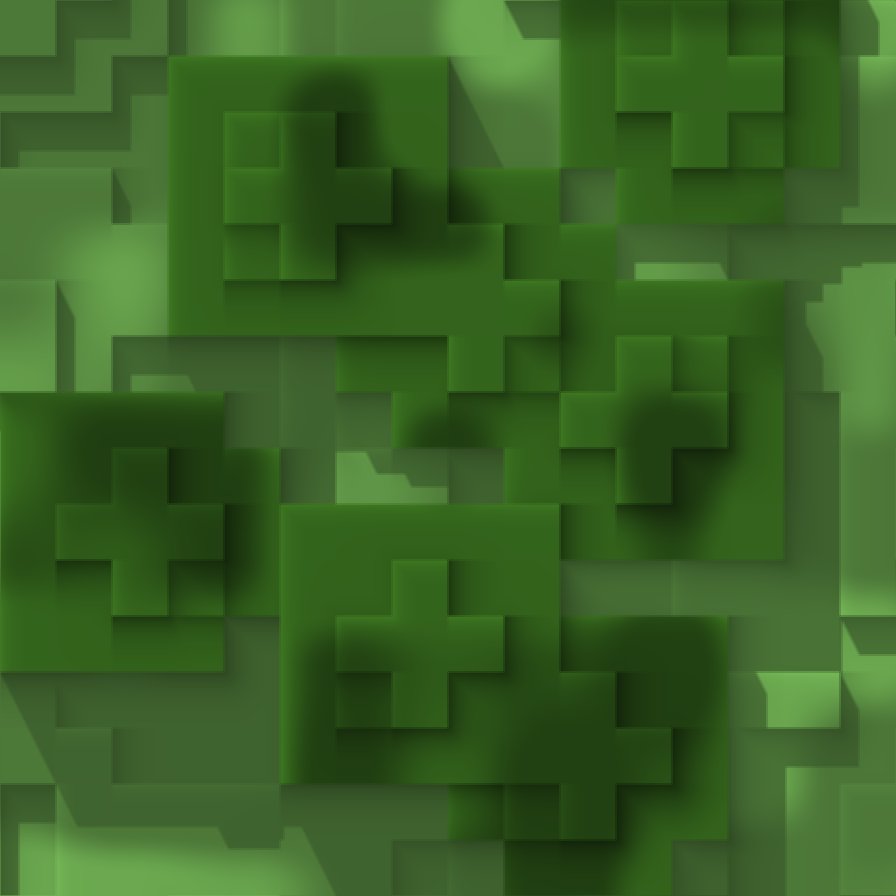
This background is drawn by a three.js fragment shader. Its source:

```glsl
// Blocky forest seen from above: stepped leaf crowns over terraced grass.
// A grid height field is lit from the upper left, with traced ground shadows,
// soft contact shading and bright rims, averaged over four samples.
varying vec2 vUv;

float hash(vec2 p) {
  return fract(sin(dot(p, vec2(127.1, 311.7))) * 43758.5453);
}

float noise(vec2 p) {
  vec2 i = floor(p), f = fract(p);
  f = f * f * (3.0 - 2.0 * f);
  return mix(mix(hash(i), hash(i + vec2(1.0, 0.0)), f.x),
             mix(hash(i + vec2(0.0, 1.0)), hash(i + 1.0), f.x), f.y);
}

// Top of the column in a cell: grass lies at 0 to 3, leaves at 4 and above
float columnHeight(vec2 cell) {
  float height = floor(4.0 * noise(cell * 0.3 + 3.0));
  for (int i = 0; i < 7; i++) {
    float k = float(i);
    // Crowns spread over a skewed lattice
    vec2 centre = vec2(floor(2.5 + 10.0 * pow(k / 6.0, 0.65)),
                       2.0 + 2.0 * mod(3.0 * k + 2.0, 7.0));
    vec2 d = abs(cell - centre);
    float reach = max(d.x, d.y);
    if (reach < 2.5) {
      float chance = hash(cell + k * 5.0);
      float crown = 4.0 + floor(3.0 * hash(vec2(k, 4.0)));
      if (d.x + d.y < 1.5) crown += 2.0;
      else if (reach < 1.5) crown += step(0.5, chance);
      else if (d.x + d.y > 3.5 && chance < 0.35) crown = 0.0;
      height = max(height, crown);
    }
  }
  return height;
}

// Walks cell by cell toward the sun; 1 when a taller column blocks it
float sunShadow(vec2 p, float height) {
  vec2 toSun = vec2(-0.45, 0.9);
  vec2 cell = floor(p);
  vec2 crossing = (step(0.0, toSun) - fract(p)) / toSun;
  for (int i = 0; i < 7; i++) {
    float t = min(crossing.x, crossing.y);
    if (crossing.x < crossing.y) {
      cell.x -= 1.0;
      crossing.x += 1.0 / 0.45;
    } else {
      cell.y += 1.0;
      crossing.y += 1.0 / 0.9;
    }
    if (columnHeight(cell) > height + 1.3 * t) return 1.0;
  }
  return 0.0;
}

vec3 shade(vec2 p) {
  vec2 cell = floor(p);
  float height = columnHeight(cell);
  float contact = 0.0, rim = 0.0;

  // Neighbours darken lower cells and expose lit edges on higher ones
  for (int y = -1; y <= 1; y++) {
    for (int x = -1; x <= 1; x++) {
      vec2 n = vec2(float(x), float(y));
      float rise = columnHeight(cell + n) - height;
      float gap = length(max(abs(fract(p) - 0.5 - n) - 0.5, 0.0));
      float sunSide = step(0.5, n.y - n.x);
      if (rise > 0.5) {
        float depth = 1.0 - exp(-0.9 * rise);
        contact = max(contact, depth * exp(-3.2 * gap) * mix(0.12, 1.0, sunSide));
      } else if (rise < -0.5) {
        rim = max(rim, sunSide * exp(-7.0 * gap));
      }
    }
  }

  if (height > 3.5) {
    float gloom = smoothstep(0.5, 0.85, noise(p * 0.5 + 7.0));
    vec3 leaf = vec3(0.20, 0.39, 0.108) * (1.0 - 0.35 * gloom);
    return leaf * (1.0 - 0.55 * contact) * (1.0 + 0.22 * rim);
  }

  // Grass with soft sunny patches
  float shadow = sunShadow(p, height);
  float sunny = smoothstep(0.42, 0.8, noise(p * 0.45 + 21.0));
  vec3 grass = mix(vec3(0.30, 0.47, 0.22), vec3(0.42, 0.66, 0.31),
                   sunny * (1.0 - 0.6 * shadow));
  return grass * (1.0 - 0.17 * shadow) * (1.0 - 0.3 * contact) * (1.0 + 0.1 * rim);
}

void main() {
  vec2 p = vUv * 16.0;
  vec3 colour = vec3(0.0);
  for (int i = 0; i < 4; i++) {
    float k = float(i);
    vec2 corner = vec2(mod(k, 2.0), floor(k / 2.0)) - 0.5;
    colour += 0.25 * shade(p + corner * 0.036);
  }
  gl_FragColor = vec4(colour, 1.0);
}
```
